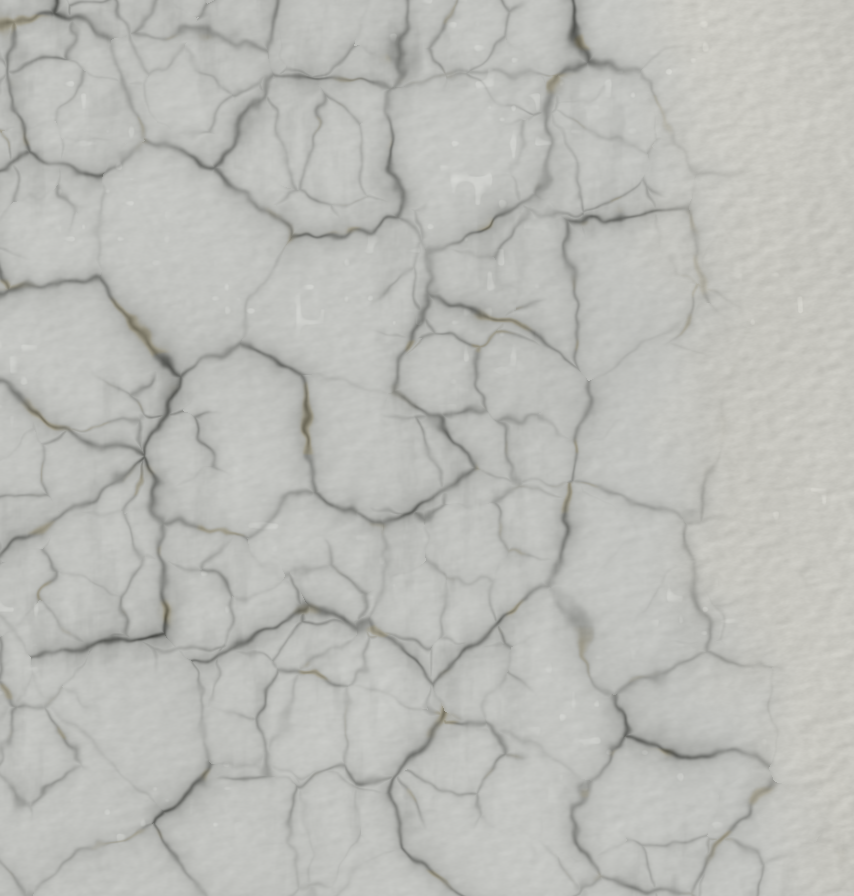
Give the GLSL for this texture, as a Shadertoy shader.

```glsl
// Pale weathered paint with soft grey cracks that fade into rough plaster at the right.

float hash(vec2 p) {
    vec3 q = fract(p.xyx * vec3(0.1031, 0.1030, 0.0973));
    q += dot(q, q.yzx + 33.33);
    return fract((q.x + q.y) * q.z);
}

vec2 hash2(vec2 p) {
    return vec2(hash(p + 17.3), hash(p + 71.9));
}

float noise(vec2 p) {
    vec2 i = floor(p), f = fract(p);
    f = f * f * (3.0 - 2.0 * f);
    return mix(mix(hash(i), hash(i + vec2(1, 0)), f.x),
               mix(hash(i + vec2(0, 1)), hash(i + vec2(1, 1)), f.x), f.y);
}

float fbm(vec2 p) {
    float sum = 0.0, amp = 0.5;
    for (int i = 0; i < 4; i++) {
        sum += amp * noise(p);
        p = p * 2.03 + 19.7;
        amp *= 0.5;
    }
    return sum / 0.9375;
}

vec2 cellPoint(vec2 cell) {
    return cell + 0.5 + 0.85 * (hash2(cell) - 0.5);
}

// Darkness of cell borders: a thin core inside a soft stain, each border with its own strength
float cracks(vec2 p, float scale, float width, float stain) {
    vec2 q = p * scale, home = floor(q), nearest = home;
    float best = 1e3;
    for (int y = -1; y <= 1; y++)
    for (int x = -1; x <= 1; x++) {
        vec2 cell = home + vec2(x, y);
        float d = distance(q, cellPoint(cell));
        if (d < best) { best = d; nearest = cell; }
    }
    vec2 a = cellPoint(nearest);
    float dark = 0.0;
    for (int y = -2; y <= 2; y++)
    for (int x = -2; x <= 2; x++) {
        if (x == 0 && y == 0) continue;
        vec2 cell = nearest + vec2(x, y);
        vec2 b = cellPoint(cell);
        float d = abs(dot(0.5 * (a + b) - q, normalize(b - a))) / scale;
        float strength = mix(0.2, 1.0, smoothstep(0.05, 0.6, hash(nearest + cell + 5.0)));
        float core = exp(-d * d / (width * width));
        dark = max(dark, strength * (0.15 * core + 0.115 * exp(-d / stain)));
    }
    return dark;
}

void mainImage(out vec4 fragColor, in vec2 fragCoord) {
    vec2 p = fragCoord / iResolution.y;

    // Cracked area: reaches further right near the bottom
    float limit = mix(0.93, 0.76, smoothstep(0.0, 0.45, p.y));
    float cracked = 1.0 - smoothstep(-0.07, 0.06, p.x - limit + 0.16 * (fbm(p * 7.0) - 0.5));

    // Ragged crack paths
    vec2 warp = vec2(fbm(p * 12.0), fbm(p * 12.0 + 40.0)) - 0.5;
    vec2 jag = vec2(noise(p * 65.0), noise(p * 65.0 + 30.0)) - 0.5;
    vec2 path = p + 0.05 * warp + 0.007 * jag + vec2(0.31, 0.17);

    float wear = 0.45 + 0.95 * noise(p * 17.0 + 8.0);
    float width = 0.0022 + 0.0024 * noise(p * 23.0 + 3.0);
    float dark = wear * cracks(path, 6.3, width, 0.013);
    float fine = smoothstep(0.46, 0.68, noise(p * 6.0 + 11.0));
    dark = max(dark, 0.6 * fine * wear * cracks(path + 3.7, 12.5, 0.0028, 0.008));

    // Vertical smudges gather around the cracks
    float smudge = fbm(p * vec2(48.0, 14.0) + 60.0);
    dark *= 0.7 + 0.65 * smudge;
    dark += 0.03 * smoothstep(0.48, 0.8, smudge) * fine;

    // Broad mottling, then fine slanted relief that is rougher on the plaster
    float tone = mix(0.787, 0.775, cracked) - 0.045 * (fbm(p * 5.0 + 90.0) - 0.35);
    vec2 grain = vec2(p.x + 0.5 * p.y, p.y - 0.25 * p.x) * vec2(62.0, 115.0);
    float relief = fbm(grain) - fbm(grain + vec2(-0.35, 0.6));
    tone += relief * mix(0.075, 0.04, cracked);
    tone += 0.012 * (noise(p * 190.0) - 0.5);
    tone -= dark * cracked;

    // Rare pale chips and ochre stains beside cracks
    float chip = smoothstep(0.84, 0.96, noise(p * 75.0 + 12.0)) * smoothstep(0.55, 0.75, noise(p * 9.0 + 50.0));
    tone += 0.05 * chip;
    float ochre = smoothstep(0.68, 0.88, noise(p * vec2(26.0, 44.0) + 33.0)) * smoothstep(0.06, 0.2, dark) * cracked;

    vec3 color = tone + mix(vec3(0.003, 0.0, -0.026), vec3(-0.003, 0.002, -0.012), cracked);
    color += ochre * vec3(0.025, 0.005, -0.045);
    fragColor = vec4(clamp(color, 0.0, 1.0), 1.0);
}
```
